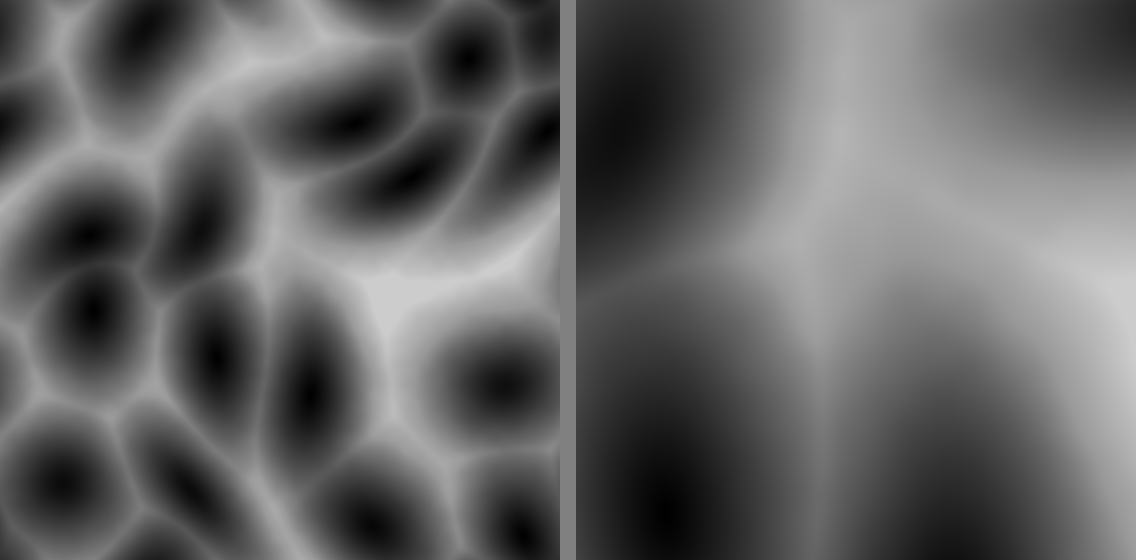
Left: the whole. Right: its middle third, enlarged.
Reproduce this texture procedurally as a three.js fragment shader.

```glsl
varying vec2 vUv;

const float TAU = 6.2831853;
const float CELLS = 4.0;

vec2 hash2(vec2 p) {
  vec2 k = vec2(dot(p, vec2(127.1, 311.7)), dot(p, vec2(269.5, 183.3)));
  return fract(sin(k) * 43758.545);
}

// Value noise that wraps after a whole number of repeats
float wrapNoise(vec2 uv, float repeats) {
  vec2 p = uv * repeats;
  vec2 i = floor(p);
  vec2 f = fract(p);
  f = f * f * (3.0 - 2.0 * f);
  float a = hash2(mod(i, repeats)).x;
  float b = hash2(mod(i + vec2(1.0, 0.0), repeats)).x;
  float c = hash2(mod(i + vec2(0.0, 1.0), repeats)).x;
  float d = hash2(mod(i + vec2(1.0, 1.0), repeats)).x;
  return mix(mix(a, b, f.x), mix(c, d, f.x), f.y);
}

// Layered sines bend the cells without breaking the tiling
vec2 bend(vec2 uv) {
  vec2 p = uv + 0.045 * sin(TAU * (uv.yx + vec2(0.15, 0.6)));
  return p + 0.014 * sin(TAU * (2.0 * p.yx + p + vec2(0.4, 0.1)));
}

// Distance to the nearest seed, each seed having its own stretched metric
float stretchedCells(vec2 uv) {
  vec2 p = uv * CELLS;
  vec2 base = floor(p);
  float sum = 0.0;
  for (int y = -2; y <= 2; y++) {
    for (int x = -2; x <= 2; x++) {
      vec2 cell = base + vec2(float(x), float(y));
      vec2 id = mod(cell, CELLS);
      vec2 shape = hash2(id + 17.3);
      vec2 away = p - cell - mix(vec2(0.04), vec2(0.96), hash2(id + 3.7));

      // Upper rows lean right, lower rows lean left
      float angle = 1.15 * sin(TAU * (id.y - 1.5) / CELLS) + 0.8 * (shape.x - 0.5);
      vec2 axis = vec2(cos(angle), sin(angle));
      float stretch = mix(1.05, 1.55, shape.y);
      vec2 local = vec2(dot(away, axis) / stretch,
                        dot(away, vec2(-axis.y, axis.x)) * stretch);
      float dist = sqrt(dot(local, local) + 0.03 * pow(shape.x, 4.0));
      sum += exp(-60.0 * dist);
    }
  }
  return -log(sum) / 60.0;
}

void main() {
  float dist = max(stretchedCells(bend(vUv)), 0.0);
  float gray = 1.1 * pow(dist, 1.25);

  // Faint cloudy mottling, strongest on the bright ridges
  float cloud = 0.5 * wrapNoise(vUv, 12.0)
              + 0.3 * wrapNoise(vUv, 25.0)
              + 0.2 * wrapNoise(vUv, 51.0);
  gray *= 1.0 + 0.2 * (cloud - 0.5);

  // Soft shoulder keeps the junctions light gray
  gray -= 0.45 * max(gray - 0.6, 0.0);
  gl_FragColor = vec4(vec3(clamp(gray, 0.0, 0.8)), 1.0);
}
```
